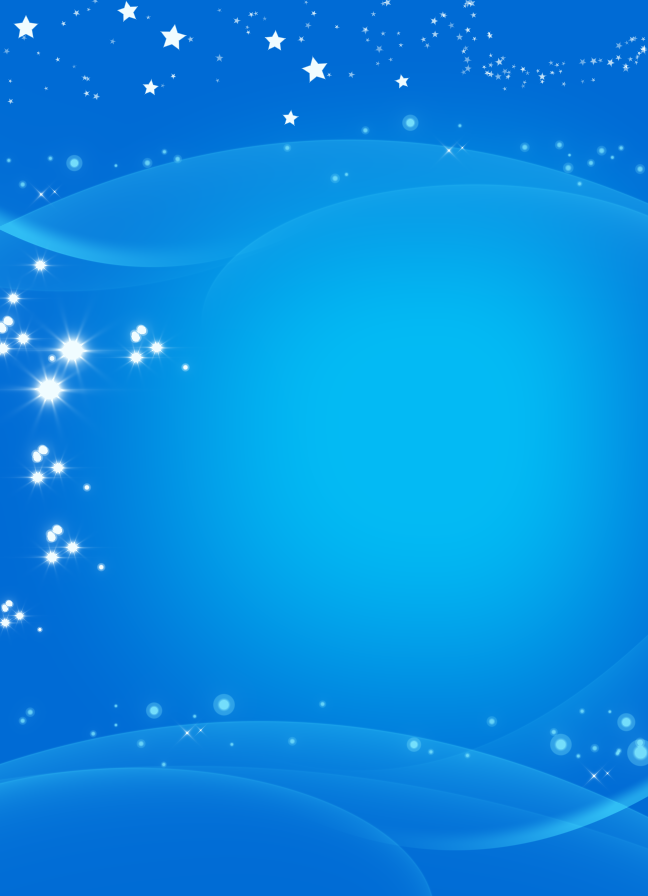
Write a Shadertoy shader that draws this background.

```glsl
// Glowing blue backdrop with curved veils, drifting stars, sparkles and soft light dots.

const vec3 DEEP_BLUE = vec3(0.0, 0.42, 0.835);
const vec3 SKY_CYAN = vec3(0.01, 0.73, 0.955);
const vec3 VEIL_CYAN = vec3(0.22, 0.8, 0.98);
const vec3 PALE_CYAN = vec3(0.48, 0.89, 0.99);
const vec3 STAR_WHITE = vec3(0.94, 0.99, 1.0);

vec2 hash2(float n) {
    return fract(sin(vec2(n * 12.99 + 1.7, n * 78.23 + 4.1)) * 43758.5);
}

// Signed height of p above a parabola
float above(vec2 p, vec2 vertex, float bend) {
    float x = p.x - vertex.x;
    return p.y - vertex.y - bend * x * x;
}

// Approximate depth inside an ellipse
float ellipseDepth(vec2 p, vec2 center, vec2 radii) {
    vec2 q = (p - center) / radii;
    float len = length(q);
    return (1.0 - len) * len / max(length(q / radii), 0.001);
}

// Sheet with a bright rim that fades with depth
float veil(float depth, float fade, float aa) {
    float sheet = smoothstep(-aa, aa, depth) * exp(-max(depth, 0.0) / fade);
    return sheet + 0.4 * exp(-depth * depth / (aa * aa * 1.6));
}

float ribbon(float depth, float width, float aa) {
    return smoothstep(-aa, aa, depth) * (1.0 - smoothstep(width * 0.2, width, depth));
}

float fivePointStar(vec2 p, float radius, float turn, float aa) {
    float a = abs(mod(atan(p.x, p.y) + turn + 0.6283, 1.2566) - 0.6283);
    vec2 q = length(p) * vec2(cos(a), sin(a)) - vec2(radius, 0.0);
    return 1.0 - smoothstep(-aa, aa, dot(q, vec2(0.443, 0.896)));
}

float sparkle(vec2 p, float size) {
    vec2 q = p / size;
    float r = length(q);
    float spokes = pow(abs(cos(atan(q.y, q.x) * 5.0 + 0.3)), 14.0) * exp(-r * 3.4);
    float beam = exp(-abs(q.y) * 28.0 - abs(q.x) * 1.8);
    return 1.5 * exp(-r * r * 12.0) + 0.9 * spokes + 0.6 * beam + 0.25 * exp(-r * 3.5);
}

// Small diagonal cross
float twinkle(vec2 p, float size) {
    vec2 q = abs(vec2(p.x + p.y, p.x - p.y)) / size;
    return exp(-q.x * 2.0 - q.y * 11.0) + exp(-q.y * 2.0 - q.x * 11.0);
}

float lightDot(vec2 p, float radius, float aa) {
    float r = length(p);
    float core = 1.0 - smoothstep(radius * 0.25, radius * 0.6 + aa, r);
    float halo = 1.0 - smoothstep(radius - aa, radius + aa, r);
    return 0.75 * core + 0.3 * halo + 0.15 * exp(-r / radius);
}

// Two sparkles, specks above them and one stray speck
float sparkleCluster(vec2 p, float size, float aa) {
    p /= size;
    float light = sparkle(p, 0.021) + sparkle(p - vec2(0.023, 0.011), 0.02);
    light += lightDot(p - vec2(0.055, -0.011), 0.0045, aa);
    for (int i = 0; i < 6; i++) {
        vec2 spot = vec2(-0.007, 0.02) + hash2(float(i) + 3.0) * vec2(0.022, 0.018);
        light += lightDot(p - spot, 0.005, aa);
    }
    return light;
}

float veils(vec2 p, float aa) {
    float left = 1.0 - smoothstep(0.03, 0.4, p.x), right = smoothstep(0.25, 0.7, p.x);
    // Upper sheets and left ribbon
    float sweep = above(p, vec2(0.17, 0.702), 1.45);
    float inner = ellipseDepth(p, vec2(0.53, 0.64), vec2(0.305, 0.154));
    float light = 0.32 * veil(-above(p, vec2(0.39, 0.844), -0.64), 0.06, aa);
    light += 0.2 * smoothstep(0.62, 0.72, p.y) * veil(inner, 0.025, aa);
    light += left * (0.5 * left * ribbon(sweep, 0.03, aa) + 0.12 * veil(sweep, 0.05, aa));
    light += 0.1 * left * veil(above(p, vec2(0.07, 0.675), 0.9), 0.025, aa);
    // Lower sheets and right ribbon
    float rise = above(p, vec2(0.508, 0.051), 1.3);
    float dome = ellipseDepth(p, vec2(0.15, -0.022), vec2(0.335, 0.165));
    light += 0.34 * veil(-above(p, vec2(0.29, 0.195), -0.57), 0.045, aa);
    light += 0.1 * veil(-above(p, vec2(0.21, 0.145), -0.35), 0.025, aa);
    light += 0.2 * veil(dome, 0.018, aa) + 0.6 * right * right * ribbon(rise, 0.026, aa);
    return light + 0.14 * right * veil(-above(p, vec2(0.4, 0.14), 1.45), 0.05, aa);
}

float starField(vec2 p, float aa) {
    vec3 stars[8] = vec3[](vec3(0.029, 0.969, 0.014), vec3(0.143, 0.987, 0.012),
        vec3(0.193, 0.958, 0.015), vec3(0.307, 0.954, 0.012), vec3(0.352, 0.922, 0.015),
        vec3(0.168, 0.902, 0.009), vec3(0.324, 0.868, 0.009), vec3(0.449, 0.909, 0.008));
    float light = 0.0;
    for (int i = 0; i < 8; i++)
        light += fivePointStar(p - stars[i].xy, stars[i].z, 0.2 * sin(float(i) * 2.0), aa);
    // Loose confetti, then a curved trail on the right
    for (int i = 0; i < 120; i++) {
        vec2 h = hash2(float(i) + 20.0), j = hash2(float(i) + 300.0);
        vec2 spot = vec2(h.x * 0.55, 1.0 - 0.13 * h.y * (1.0 - 0.5 * h.x));
        float bow = h.x - 0.45;
        if (i > 65) spot = vec2(0.51 + 0.21 * h.x, 0.895 + 0.13 * bow * bow + 0.035 * h.y);
        light += (0.4 + 0.5 * j.y) * fivePointStar(p - spot, 0.0018 + 0.0025 * j.x * j.x, j.y * 6.0, aa);
    }
    return light;
}

float lightDots(vec2 p, float aa) {
    vec3 dots[8] = vec3[](vec3(0.25, 0.2135, 0.012), vec3(0.172, 0.207, 0.009),
        vec3(0.626, 0.169, 0.012), vec3(0.715, 0.16, 0.015), vec3(0.699, 0.194, 0.01),
        vec3(0.462, 0.169, 0.008), vec3(0.458, 0.863, 0.009), vec3(0.083, 0.818, 0.009));
    float light = 0.0;
    for (int i = 0; i < 8; i++) light += lightDot(p - dots[i].xy, dots[i].z, aa);
    for (int i = 0; i < 44; i++) {
        vec2 h = hash2(float(i) + 71.0);
        vec2 spot = vec2(h.x * 0.72, (i < 22 ? 0.79 : 0.145) + 0.07 * h.y);
        light += 0.7 * lightDot(p - spot, 0.002 + 0.004 * fract(h.x * 17.0), aa);
    }
    return light;
}

void mainImage(out vec4 fragColor, in vec2 fragCoord) {
    vec2 p = fragCoord / iResolution.y;
    float aa = 0.8 / iResolution.y;
    // Broad central glow
    vec2 q = abs(p - vec2(0.48, 0.525)) / vec2(p.x < 0.48 ? 0.47 : 0.36, p.y < 0.525 ? 0.45 : 0.4);
    float d = pow(pow(q.x, 2.4) + pow(q.y, 2.4), 0.4167);
    vec3 col = mix(DEEP_BLUE, SKY_CYAN, 1.0 - smoothstep(0.2, 1.05, d));
    col = mix(col, VEIL_CYAN, clamp(veils(p, aa), 0.0, 0.85));
    col = mix(col, PALE_CYAN, clamp(lightDots(p, aa), 0.0, 0.95));
    // Sparkles and clusters down the left side
    float light = starField(p, aa);
    light += sparkle(p - vec2(0.081, 0.609), 0.046) + sparkle(p - vec2(0.055, 0.565), 0.047);
    light += sparkle(p - vec2(0.045, 0.704), 0.019) + sparkle(p - vec2(0.015, 0.667), 0.018);
    vec3 groups[5] = vec3[](vec3(0.003, 0.611, 1.0), vec3(0.152, 0.601, 1.0),
        vec3(0.042, 0.467, 1.0), vec3(0.058, 0.378, 1.0), vec3(0.006, 0.305, 0.7));
    for (int i = 0; i < 5; i++) light += sparkleCluster(p - groups[i].xy, groups[i].z, aa);
    // Paired crosses in the dotted bands
    vec2 pairs[4] = vec2[](vec2(0.501, 0.832), vec2(0.046, 0.783), vec2(0.209, 0.182), vec2(0.663, 0.134));
    for (int i = 0; i < 4; i++)
        light += twinkle(p - pairs[i], 0.014) + twinkle(p - pairs[i] - vec2(0.015, 0.003), 0.008);
    fragColor = vec4(mix(col, STAR_WHITE, clamp(light, 0.0, 1.0)), 1.0);
}
```
